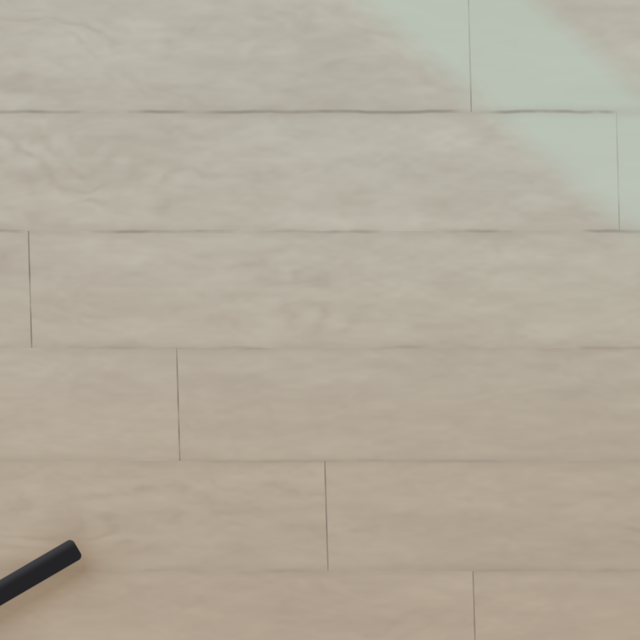
A Shadertoy shader for this texture:

```glsl
const vec3 TOP_WOOD = vec3(0.722, 0.700, 0.650);
const vec3 LOW_WOOD = vec3(0.690, 0.632, 0.562);
const vec3 GRAIN_TINT = vec3(0.54, 0.48, 0.43);
const vec3 SEAM_TINT = vec3(0.50, 0.46, 0.42);
const vec3 LIGHT_TINT = vec3(0.735, 0.768, 0.725);
const vec3 ROD_DARK = vec3(0.14, 0.14, 0.15);
const vec3 ROD_EDGE = vec3(0.25, 0.25, 0.26);

const float FIRST_SEAM = 0.108;   // height of the seam below row 0
const float ROW_DENSITY = 5.879;  // rows per canvas height
const float ROW_TAPER = 0.423;    // perspective change of row height
const float PLANK_LENGTH = 1.15;
const float JOINT_START = 0.510;  // joint position in row 0
const float JOINT_STEP = 0.2315;  // leftward shift per row
const float JOINT_LEAN = 0.005;
const float SEAM_WIDTH = 0.0030;
const float JOINT_WIDTH = 0.0010;
const float RING_STRENGTH = 0.20;
const float STREAK_STRENGTH = 0.26;
const float CLOUD_STRENGTH = 0.28;
const float FLECK_STRENGTH = 0.10;
const vec2 BAND = vec2(1.12, 1.302); // diagonal limits of the light
const vec2 ROD_START = vec2(-0.08, 0.027);
const vec2 ROD_END = vec2(0.121, 0.144);
const float ROD_RADIUS = 0.0175;

float hash(vec2 p) {
    return fract(sin(dot(p, vec2(127.1, 311.7))) * 43758.5453);
}

float noise(vec2 p) {
    vec2 i = floor(p), f = fract(p);
    f = f * f * (3.0 - 2.0 * f);
    return mix(mix(hash(i), hash(i + vec2(1, 0)), f.x),
               mix(hash(i + vec2(0, 1)), hash(i + vec2(1, 1)), f.x), f.y);
}

float fbm(vec2 p) {
    float sum = 0.0, amp = 0.5;
    for (int i = 0; i < 4; i++) {
        sum += amp * noise(p);
        p = p * 2.03 + 17.3;
        amp *= 0.5;
    }
    return sum;
}

// Soft line: 1 on the centre, 0 outside its width
float line(float dist, float width, float pixel) {
    return 1.0 - smoothstep(0.0, width + pixel, abs(dist));
}

// Broken rings, streaks and flecks; v runs from 0 to 1 across the plank
float woodGrain(float x, float v, float seed) {
    vec2 shift = vec2(seed * 37.0, seed * 91.0);
    float field = fbm(vec2(x * 6.0, v * 1.8) + shift);
    float rings = 0.5 + 0.5 * sin(30.0 * field + 24.0 * v);
    float patches = smoothstep(0.40, 0.80, noise(vec2(x * 3.6, v * 1.2) + shift + 9.0));
    float middle = smoothstep(0.0, 0.3, v) * smoothstep(1.0, 0.7, v);
    float broken = smoothstep(0.25, 0.65, fbm(vec2(x * 26.0, v * 7.0) + shift + 5.0));
    float streaks = fbm(vec2(x * 14.0, v * 9.0) + shift) - 0.47;
    float clouds = fbm(vec2(x * 3.0, v * 3.0) + shift + 40.0) - 0.47;
    float flecks = noise(vec2(x * 55.0 + 9.0 * field, v * 22.0) + shift) - 0.5;
    return RING_STRENGTH * (rings * rings - 0.3) * patches * middle * broken
         + STREAK_STRENGTH * streaks + CLOUD_STRENGTH * clouds + FLECK_STRENGTH * flecks;
}

// Distance to a rod with a slightly rounded flat end
float rodDistance(vec2 p, out float across) {
    vec2 axis = ROD_END - ROD_START;
    float halfLen = 0.5 * length(axis);
    axis = normalize(axis);
    vec2 q = p - 0.5 * (ROD_START + ROD_END);
    vec2 local = vec2(dot(q, axis), dot(q, vec2(-axis.y, axis.x)));
    across = local.y / ROD_RADIUS;
    float corner = 0.008;
    vec2 d = abs(local) - vec2(halfLen, ROD_RADIUS) + corner;
    return length(max(d, 0.0)) + min(max(d.x, d.y), 0.0) - corner;
}

void mainImage(out vec4 fragColor, in vec2 fragCoord) {
    vec2 uv = fragCoord / iResolution.xy;
    float pixel = 1.0 / min(iResolution.x, iResolution.y);

    // Plank layout
    float h = uv.y - FIRST_SEAM;
    float rowPos = h * (ROW_DENSITY - ROW_TAPER * h);
    float row = floor(rowPos), v = rowPos - row;
    float rowHeight = 1.0 / (ROW_DENSITY - 2.0 * ROW_TAPER * h);
    float along = uv.x - JOINT_START + JOINT_STEP * row + JOINT_LEAN * (v - 0.5);
    float plank = floor(along / PLANK_LENGTH);
    float jointDist = along - PLANK_LENGTH * floor(along / PLANK_LENGTH + 0.5);
    float seed = hash(vec2(plank, row) + 3.0);

    // Wood colour
    vec3 col = mix(LOW_WOOD, TOP_WOOD, smoothstep(0.0, 0.85, uv.y));
    col += 0.010 * (seed - 0.5);
    col = mix(col, GRAIN_TINT, woodGrain(uv.x, v, seed));

    // Diagonal patch of cool light
    float diagonal = dot(uv, vec2(0.66, 0.75));
    float light = smoothstep(BAND.x - 0.03, BAND.x + 0.04, diagonal)
                * (1.0 - smoothstep(BAND.y - 0.03, BAND.y + 0.03, diagonal))
                * smoothstep(0.57, 0.68, uv.y);
    col = mix(col, LIGHT_TINT, 0.75 * light);
    col += vec3(-0.006, 0.006, 0.004) * smoothstep(0.45, 1.1, diagonal) * uv.y;

    // Worn, broken seams and thin joints
    float seamRow = floor(rowPos + 0.5);
    float wobble = 0.004 * (fbm(vec2(uv.x * 22.0, seamRow * 5.0)) - 0.47);
    float seamDist = (rowPos - seamRow) * rowHeight + wobble;
    float wear = smoothstep(0.25, 0.75, fbm(vec2(uv.x * 16.0, seamRow * 7.0)));
    float seam = line(seamDist, SEAM_WIDTH, pixel) * wear * mix(0.18, 0.48, smoothstep(0.4, 0.75, uv.y));
    seam += 0.10 * line(seamDist, 0.014, pixel);
    float joint = line(jointDist, JOINT_WIDTH, pixel) * mix(0.35, 0.85, noise(uv * 40.0));
    col = mix(col, SEAM_TINT, max(seam, joint * (1.0 - 0.65 * light)));

    // Dark rod with a soft warm shadow
    float across, unused;
    float shadow = rodDistance(uv + vec2(-0.005, 0.018), unused);
    col *= 1.0 - vec3(0.14, 0.18, 0.23) * exp(-max(shadow, 0.0) * 36.0);
    float rod = rodDistance(uv, across);
    vec3 rodColor = mix(ROD_DARK, ROD_EDGE, smoothstep(0.1, 0.9, across));
    col = mix(col, rodColor, 1.0 - smoothstep(-pixel, pixel, rod));

    fragColor = vec4(col, 1.0);
}
```
